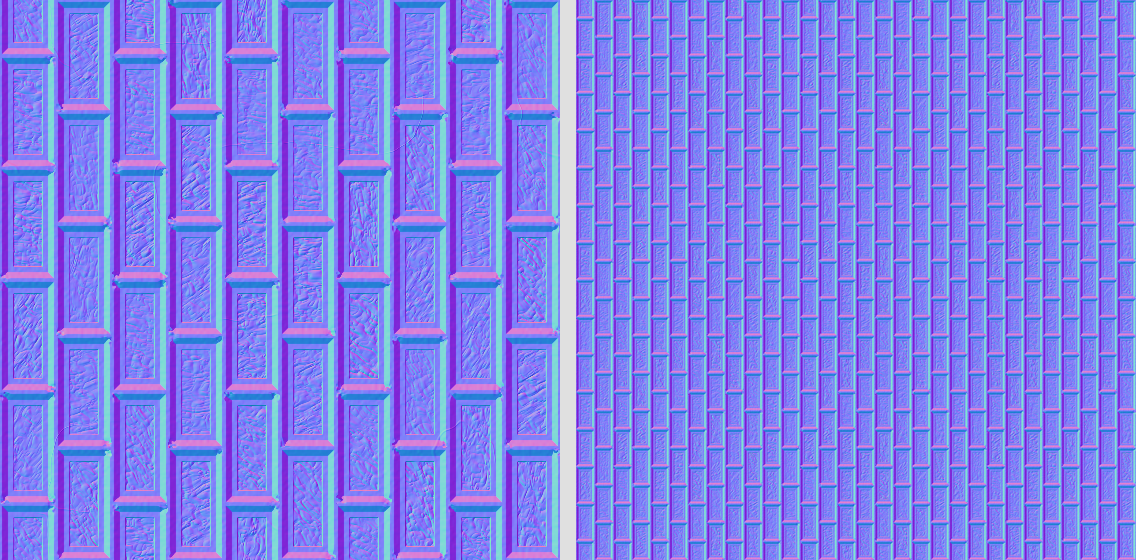
Left: one tile. Right: repeated 3 by 3.
A Shadertoy shader for this texture map:

```glsl
const vec2 GRID = vec2(10.0, 5.0);           // bricks across and down
const vec2 BRICK_HALF = vec2(0.0464, 0.0966);
const float BEVEL_WIDTH = 0.0106;
const float PANEL_INSET = 0.0203;

float hash(vec2 p) {
    vec3 q = fract(p.xyx * 0.1031);
    q += dot(q, q.yzx + 33.33);
    return fract((q.x + q.y) * q.z);
}

// Value noise that wraps after a whole number of cells
float noise(vec2 p, float period) {
    vec2 i = floor(p), f = p - i;
    f = f * f * f * (f * (f * 6.0 - 15.0) + 10.0);
    vec2 a = mod(i, period), b = mod(i + 1.0, period);
    return mix(mix(hash(a), hash(vec2(b.x, a.y)), f.x),
               mix(hash(vec2(a.x, b.y)), hash(b), f.x), f.y);
}

float ridge(vec2 p, float period) {
    return 1.0 - abs(2.0 * noise(p, period) - 1.0);
}

// Position from the brick centre; alternate columns shift by half a brick
vec2 brickCell(vec2 uv, out vec2 id) {
    vec2 g = uv * GRID;
    float column = floor(g.x);
    g.y += 0.5 * (1.0 - mod(column, 2.0));
    id = mod(floor(g), GRID);
    return (fract(g) - 0.5) / GRID;
}

// Amount of damage near a randomly chosen corner
float cornerChip(vec2 p, vec2 id) {
    float chance = hash(id * 7.0 + step(0.0, p) * 3.0 + 91.0);
    float reach = length(BRICK_HALF - abs(p));
    return smoothstep(0.3, 0.7, chance) * (1.0 - smoothstep(0.005, 0.018, reach));
}

// Creased surface, turned and stretched differently on each brick
float crinkle(vec2 p, vec2 id) {
    float angle = 3.1416 * hash(id + 17.0);
    float c = cos(angle), s = sin(angle);
    vec2 q = mat2(c, -s, s, c) * p * vec2(1.0, 0.6) + 3.0 + id;
    q += 0.008 * (vec2(noise(q * 60.0, 2048.0), noise(q * 60.0 + 40.0, 2048.0)) - 0.5);
    float folds = 0.0024 * ridge(q * 95.0, 2048.0) + 0.0013 * ridge(q * 210.0, 4096.0);
    return folds * mix(0.65, 1.15, hash(id + 53.0));
}

// Sparse hairline scratches running across bricks and joints
float scratches(vec2 uv) {
    float field = noise(uv * 6.0, 6.0) + 0.06 * noise(uv * 40.0, 40.0) - 0.53;
    float patches = smoothstep(0.56, 0.7, noise(uv * 9.0 + 4.0, 9.0));
    return patches * (1.0 - smoothstep(0.0, 0.009, abs(field)));
}

float relief(vec2 uv) {
    vec2 id;
    vec2 p = brickCell(uv, id);
    vec2 d = BRICK_HALF - abs(p);
    float panel = smoothstep(0.0, 0.0015, min(d.x, d.y) - PANEL_INSET);
    float height = 0.0005 * noise(uv * 160.0, 160.0);
    height += panel * (0.0002 + crinkle(p, id));
    height += 0.0025 * cornerChip(p, id) * noise(uv * 190.0, 190.0);
    return height - 0.0006 * scratches(uv);
}

vec2 reliefSlope(vec2 uv, float e) {
    vec2 h = vec2(e, 0.0);
    return vec2(relief(uv + h.xy) - relief(uv - h.xy),
                relief(uv + h.yx) - relief(uv - h.yx)) / (2.0 * e);
}

// Outward tilt of the mitred bevel, zero on the face and in the joint
vec2 bevelTilt(vec2 uv, float soft) {
    vec2 id;
    vec2 p = brickCell(uv, id);
    vec2 rough = vec2(noise(uv * 150.0, 150.0), noise(uv * 150.0 + 70.0, 150.0)) - 0.5;
    vec2 d = BRICK_HALF - abs(p) + 0.012 * cornerChip(p, id) * rough;
    float inset = min(d.x, d.y);
    float band = smoothstep(-soft, soft, inset)
               * (1.0 - smoothstep(-soft, soft, inset - BEVEL_WIDTH));
    float onEnd = smoothstep(-soft, soft, d.x - d.y);
    return band * sign(p) * vec2(1.0 - onEnd, onEnd);
}

void mainImage(out vec4 fragColor, in vec2 fragCoord) {
    vec2 uv = fragCoord / iResolution.xy;
    float soft = max(0.0005, 0.7 / iResolution.y);
    vec2 tilt = bevelTilt(uv, soft) - reliefSlope(uv, 0.0008);
    vec3 normal = normalize(vec3(tilt, 1.0));

    // Red stores the downward slope, green the rightward slope
    vec3 encoded = 0.5 + 0.5 * vec3(-normal.y, normal.x, normal.z);
    fragColor = vec4(encoded * vec3(1.0, 1.0, 0.98), 1.0);
}
```
